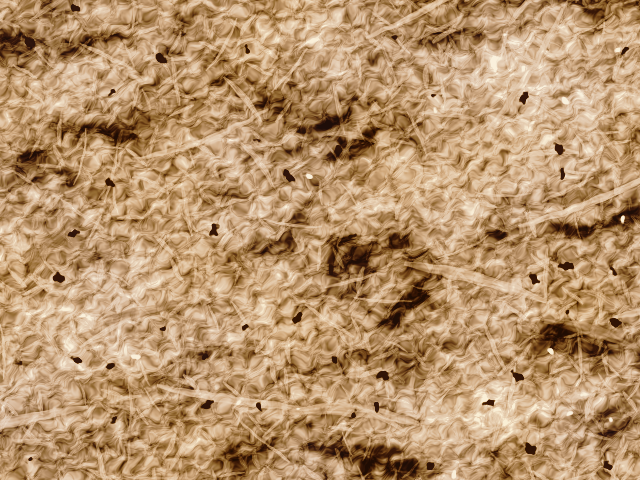
This texture is drawn by a Shadertoy shader. Its source:

```glsl
// Matted wood-fibre board: pale splinters and curly shavings over brown hollows

vec2 hash2(vec2 p) {
    vec3 q = fract(p.xyx * vec3(0.1031, 0.1030, 0.0973));
    q += dot(q, q.yzx + 33.33);
    return fract((q.xx + q.yz) * q.zy);
}

vec2 turn(vec2 p, float angle) {
    float c = cos(angle), s = sin(angle);
    return vec2(c * p.x + s * p.y, c * p.y - s * p.x);
}

float gradientDot(vec2 cell, vec2 offset) {
    float angle = 6.2832 * hash2(cell).x;
    return dot(vec2(cos(angle), sin(angle)), offset);
}

float gradientNoise(vec2 p) {
    vec2 i = floor(p), f = p - i;
    vec2 u = f * f * f * (f * (f * 6.0 - 15.0) + 10.0);
    vec2 e = vec2(1.0, 0.0);
    return mix(mix(gradientDot(i, f), gradientDot(i + e, f - e), u.x),
               mix(gradientDot(i + e.yx, f - e.yx), gradientDot(i + 1.0, f - 1.0), u.x), u.y);
}

float fbm(vec2 p, int octaves) {
    float sum = 0.0, gain = 1.0;
    for (int i = 0; i < octaves; i++) {
        sum += gain * gradientNoise(p);
        p = turn(p, 0.6) * 2.03 + 17.0;
        gain *= 0.55;
    }
    return sum;
}

// Lays tapered, slightly bent fibres with a thin shadow over the given tone
float layFibres(float tone, vec2 p, float size, float lean, float spread,
                float width, float density, float opacity, float soft) {
    vec2 q = p / size, home = floor(q);
    for (int j = -1; j <= 1; j++)
    for (int i = -1; i <= 1; i++) {
        vec2 cell = home + vec2(i, j);
        vec2 place = hash2(cell + 100.0), kind = hash2(cell + 231.0), look = hash2(cell + 367.0);
        if (kind.y > density) continue;
        vec2 d = turn(q - cell - place, lean + spread * (2.0 * kind.x - 1.0));
        float len = mix(0.35, 0.85, look.x);
        float along = d.x / len;
        d.y += (look.y - 0.5) * 0.2 * along * along;
        float halfWidth = width * mix(0.5, 1.4, look.y) * (1.0 - 0.65 * along * along);
        float dist = max(abs(d.y) - halfWidth, abs(d.x) - len) * size;
        float streak = gradientNoise(vec2(d.x * 5.0, d.y / width * 2.0) + cell * 7.0);
        float fibreTone = 0.35 * tone + mix(-0.5, 1.5, look.x) + 1.2 * streak;
        tone -= 0.5 * opacity * smoothstep(0.007, 0.0, abs(dist));
        tone = mix(tone, fibreTone, opacity * smoothstep(soft, -soft, dist));
    }
    return tone;
}

// Scattered ragged specks; returns their coverage
float specks(vec2 p, float size, float radius, float density, float soft) {
    vec2 q = p / size, cell = floor(q);
    vec2 place = 0.25 + 0.5 * hash2(cell + 51.0), kind = hash2(cell + 83.0);
    vec2 d = turn((q - cell - place) * size, 6.28 * kind.x) * vec2(0.75, 1.3);
    float ragged = radius * (0.6 + 0.8 * kind.x + 1.2 * gradientNoise(p * 95.0));
    return step(kind.y, density) * smoothstep(soft, -soft, length(d) - ragged);
}

// Tone is in standard deviations around the middle brown
vec3 woodColor(float tone) {
    vec3 c = mix(vec3(0.12, 0.05, 0.02), vec3(0.22, 0.09, 0.03), smoothstep(-3.2, -2.3, tone));
    c = mix(c, vec3(0.44, 0.26, 0.09), clamp((tone + 2.3) / 0.75, 0.0, 1.0));
    c = mix(c, vec3(0.58, 0.42, 0.20), clamp((tone + 1.55) / 0.6, 0.0, 1.0));
    c = mix(c, vec3(0.69, 0.53, 0.36), clamp((tone + 0.95) / 0.6, 0.0, 1.0));
    c = mix(c, vec3(0.82, 0.67, 0.51), clamp((tone + 0.35) / 0.7, 0.0, 1.0));
    c = mix(c, vec3(0.89, 0.79, 0.68), clamp((tone - 0.35) / 0.8, 0.0, 1.0));
    return mix(c, vec3(0.98, 0.94, 0.85), smoothstep(1.2, 2.4, tone));
}

void mainImage(out vec4 fragColor, in vec2 fragCoord) {
    vec2 p = fragCoord / iResolution.y;
    float soft = max(0.0014, 0.7 / iResolution.y);

    // Broad layers rising gently to the right
    vec2 warp = vec2(fbm(p * 5.0, 2), fbm(p * 5.0 + 40.0, 2));
    vec2 grain = turn(p + 0.05 * warp, 0.22);
    float bands = fbm(grain * vec2(2.0, 6.5) + 9.0, 3);
    float clumps = fbm(grain * vec2(11.0, 19.0) + 60.0, 2);

    // Curly shavings with thin dark creases
    vec2 curl = vec2(gradientNoise(p * 32.0), gradientNoise(p * 32.0 + 70.0));
    vec2 curled = turn(p + 0.018 * curl, 0.5);
    float shavings = fbm(curled * vec2(36.0, 60.0), 3);
    float crease = smoothstep(0.11, 0.0, abs(gradientNoise(curled * vec2(34.0, 46.0) + 25.0)));
    float tone = 0.15 + 1.6 * bands + 1.1 * clumps + 2.3 * shavings - 0.5 * crease;

    // Fibres from fine litter to long splinters
    tone = layFibres(tone, p + 0.004 * curl, 0.034, 0.5, 3.14, 0.12, 0.75, 0.6, soft);
    tone = layFibres(tone, p + 0.003 * curl + 3.0, 0.075, 0.5, 1.5, 0.065, 0.4, 0.65, soft);
    tone = layFibres(tone, p + 0.004 * curl + 7.0, 0.21, 0.35, 0.7, 0.05, 0.3, 0.75, soft);

    // Shaded hollows, pits and rare bright chips
    tone -= 1.5 * smoothstep(0.22, 0.65, -bands - 0.35 * clumps);
    tone = mix(tone, -2.9, 0.9 * specks(p, 0.095, 0.008, 0.3, soft * 1.5));
    tone = mix(tone, 2.3, specks(p + 5.0, 0.13, 0.005, 0.15, soft * 1.5));

    // Slight drift between rosy and yellow wood
    float drift = fbm(p * 4.0 + 90.0, 2);
    vec3 color = woodColor(tone) + 0.045 * drift * vec3(0.1, -0.2, -1.0);
    fragColor = vec4(clamp(color, 0.0, 1.0), 1.0);
}
```
